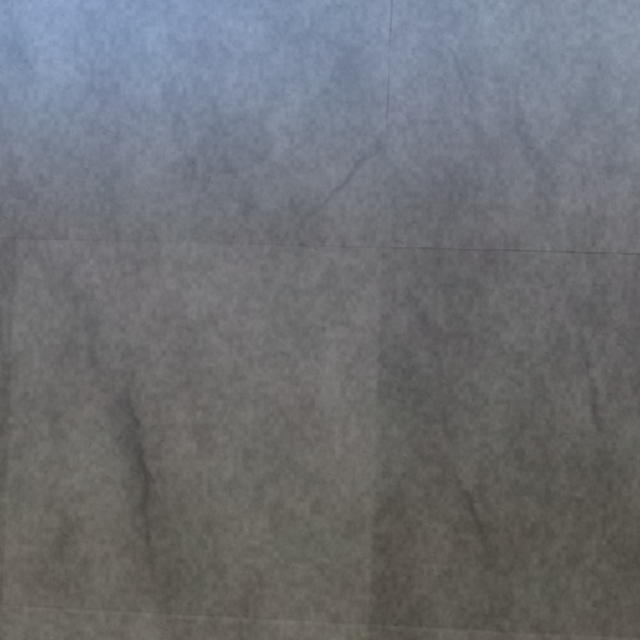
Give the GLSL for this texture, as a three.js fragment shader.

```glsl
// Large grey stone floor tiles under cool light falling from the top left.
// Slightly skewed tile coordinates give the joints and tone steps; layered
// value noise gives the grain, and bowed strokes give the slate veins.

varying vec2 vUv;

float hash(vec2 p) {
  vec3 q = fract(vec3(p.xyx) * 0.1031);
  q += dot(q, q.yzx + 33.33);
  return fract((q.x + q.y) * q.z);
}

float noise(vec2 p) {
  vec2 cell = floor(p), f = fract(p);
  f = f * f * (3.0 - 2.0 * f);
  return mix(mix(hash(cell), hash(cell + vec2(1.0, 0.0)), f.x),
             mix(hash(cell + vec2(0.0, 1.0)), hash(cell + 1.0), f.x), f.y);
}

// Layered noise centred on zero
float fbm(vec2 p) {
  float sum = -0.484, amp = 0.5;
  for (int i = 0; i < 5; i++) {
    sum += amp * noise(p);
    p = mat2(1.6, 1.2, -1.2, 1.6) * p + 17.3;
    amp *= 0.5;
  }
  return sum;
}

// Tapered stroke from a to b, bowed sideways
float vein(vec2 p, vec2 a, vec2 b, float bow, float width) {
  vec2 d = b - a;
  float t = clamp(dot(p - a, d) / dot(d, d), 0.0, 1.0);
  float taper = 4.0 * t * (1.0 - t);
  float side = dot(p - a, normalize(vec2(-d.y, d.x))) - bow * taper;
  return taper * exp(-side * side / (width * width));
}

// Soft-edged line around zero
float line(float d, float width) {
  return 1.0 - smoothstep(0.3 * width, width, abs(d));
}

void main() {
  vec2 p = vUv;

  // Tile coordinates: joints lie on whole numbers
  vec2 wobble = 0.003 * vec2(noise(p.yx * 24.0), noise(p * 24.0 + 9.0)) - 0.0015;
  vec2 tile = vec2((p.x - 0.576 - 0.036 * p.y) / 0.575,
                   (p.y - 0.056 + 0.052 * p.x) / (0.573 + 0.026 * p.x)) + wobble;
  float right = smoothstep(-0.009, 0.009, tile.x);
  float farLeft = 1.0 - smoothstep(-1.008, -0.992, tile.x);
  float upper = smoothstep(0.992, 1.008, tile.y);
  float lower = 1.0 - smoothstep(-0.006, 0.006, tile.y);

  // Light falling off from the top
  vec3 color = mix(vec3(0.368, 0.355, 0.32), vec3(0.422, 0.418, 0.43),
                   smoothstep(0.02, 0.66, p.y));
  color = mix(color, vec3(0.492, 0.545, 0.635), smoothstep(0.56, 1.0, p.y));
  vec2 glow = (p - vec2(0.1, 1.04)) * vec2(2.0, 3.0);
  color += vec3(0.035, 0.07, 0.115) * exp(-dot(glow, glow) * 1.6);
  glow = (p - vec2(0.97, 1.0)) * vec2(3.5, 4.5);
  color += vec3(0.04, 0.03, 0.01) * exp(-dot(glow, glow));
  color -= 0.018 * smoothstep(0.55, 1.0, p.x) * (1.0 - smoothstep(0.0, 0.5, p.y));

  // Tone of each tile
  float tone = mix(0.02, -0.018, max(right, farLeft));
  tone = mix(tone, mix(0.002, -0.008, right), upper);
  tone = mix(tone, mix(0.035, 0.004, right), lower);
  color += tone;

  // Clouding, slanted smears, faint tints and fine grain
  vec2 slanted = mat2(0.95, 0.3, -0.3, 0.95) * p;
  float cloud = fbm(p * vec2(8.0, 6.0) + 3.0 * tile.x);
  float smear = fbm(slanted * vec2(26.0, 6.0) + 2.0 * cloud);
  float mottle = fbm(p * vec2(42.0, 34.0) + 27.0);
  float grain = fbm(p * vec2(125.0, 105.0));
  float tint = fbm(p * 13.0 + 41.0);
  color += 0.085 * cloud + 0.055 * smear + 0.05 * mottle + 0.105 * grain;
  color += tint * vec3(0.018, -0.01, 0.004);

  // Dark pits and pale flecks where fine noise peaks
  float pits = noise(slanted * vec2(95.0, 140.0) + 5.0);
  float thin = smoothstep(0.45, 0.75, noise(p * 19.0 + 31.0));
  color -= 0.032 * smoothstep(0.78, 0.98, pits) * thin;
  color += 0.022 * smoothstep(0.8, 0.98, 1.0 - pits) * (1.0 - thin);

  // Main veins, with ragged edges
  vec2 rag = vec2(fbm(p * 20.0), fbm(p * 20.0 + 63.0));
  vec2 q = p + 0.03 * rag + 0.008 * vec2(mottle, grain);
  float veins = 0.8 * vein(q, vec2(0.08, 0.64), vec2(0.245, 0.03), 0.035, 0.024);
  veins += 0.6 * vein(q, vec2(0.15, 0.64), vec2(0.245, 0.01), 0.018, 0.006);
  veins += 0.5 * vein(q, vec2(0.06, 0.64), vec2(0.17, 0.36), 0.02, 0.01);
  veins += 0.9 * vein(q, vec2(0.62, 0.56), vec2(0.705, 0.37), 0.012, 0.008);
  veins += 0.7 * vein(q, vec2(0.67, 0.32), vec2(0.78, 0.09), 0.012, 0.006);
  veins += 0.8 * vein(q, vec2(0.89, 0.58), vec2(0.98, 0.22), -0.012, 0.006);
  veins += 0.7 * vein(q, vec2(0.78, 0.88), vec2(0.875, 0.61), 0.014, 0.012);
  veins += 0.8 * vein(q, vec2(0.62, 0.82), vec2(0.465, 0.64), 0.006, 0.005);
  veins += 0.6 * vein(q, vec2(0.58, 0.50), vec2(0.72, 0.29), 0.0, 0.05);

  // Faint scattered veins and short scratches
  for (int i = 0; i < 36; i++) {
    float k = float(i);
    vec2 a = vec2(hash(vec2(k, 3.0)), hash(vec2(k, 8.0)));
    float size = mix(0.02, 0.22, pow(hash(vec2(k, 14.0)), 2.5));
    vec2 dir = vec2(mix(0.05, 0.7, hash(vec2(k, 21.0))), -1.0);
    veins += 0.38 * vein(q, a, a + dir * size, 0.08 * size, 0.0035);
  }
  color -= vec3(0.056, 0.054, 0.048) * min(veins, 1.3) * clamp(0.85 + 2.2 * smear + 1.5 * mottle, 0.2, 1.5);

  // Joints: thin hairlines, faded in places
  float gap = line(tile.y - 1.0, 0.0045) * mix(0.3, 0.75, smoothstep(0.5, 0.75, p.x));
  gap += line(tile.x, 0.005) * mix(0.05, 0.8, smoothstep(0.76, 0.84, p.y));
  gap += 0.15 * line(tile.x + 1.0, 0.006) * (1.0 - upper);
  gap += 0.2 * line(tile.y, 0.006);
  color -= 0.06 * gap * (0.4 + 1.0 * noise(p * 45.0));
  color += 0.014 * line(tile.y + 0.009, 0.008);

  gl_FragColor = vec4(clamp(color, 0.0, 1.0), 1.0);
}
```
